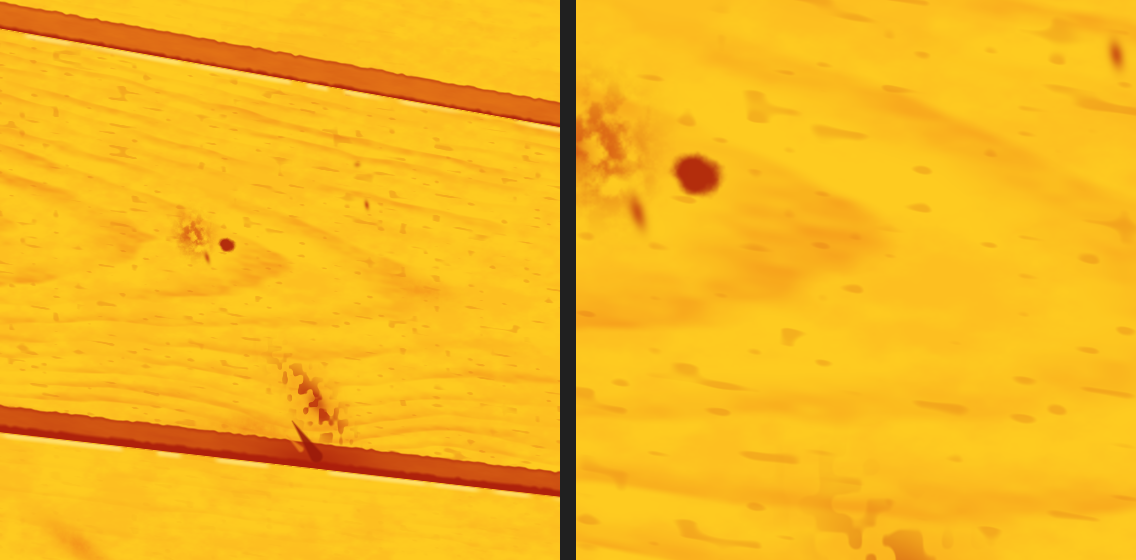
Left, the full canvas; right, a detail of the centre.
Give the GLSL for this texture, as a three.js fragment shader.

```glsl
// Varnished pine boards, seen slightly askew, split by two shaded grooves.
// Grain is the contour set of a parabolic ring field, broken up by noise;
// knots, stains and a split are soft ellipses and a tapered segment.
#define GROOVE 0.068
#define RING_DENSITY 4.5
#define GRAIN_STRENGTH 0.62
#define MOTTLE 0.75
#define EDGE 0.003
#define GOLD vec3(0.995, 0.795, 0.125)
#define AMBER vec3(0.99, 0.735, 0.125)
#define ORANGE vec3(0.95, 0.55, 0.10)
#define RUST vec3(0.85, 0.38, 0.08)
#define DARK_RED vec3(0.67, 0.11, 0.04)
#define PALE vec3(1.0, 0.90, 0.48)

varying vec2 vUv;

float hash(vec2 p) {
  p = fract(p * vec2(0.1031, 0.1137));
  p += dot(p, p.yx + 33.33);
  return fract((p.x + p.y) * p.x * 7.31);
}

float noise(vec2 p) {
  vec2 i = floor(p), f = fract(p);
  f = f * f * (3.0 - 2.0 * f);
  return mix(mix(hash(i), hash(i + vec2(1, 0)), f.x),
             mix(hash(i + vec2(0, 1)), hash(i + vec2(1, 1)), f.x), f.y);
}

float fbm(vec2 p) {
  float sum = 0.0, amp = 0.5;
  for (int i = 0; i < 4; i++) {
    sum += amp * noise(p);
    p = p * 2.03 + 17.0;
    amp *= 0.5;
  }
  return sum / 0.9375;
}

// Soft ellipse with its long axis turned by an angle
float spot(vec2 p, vec2 centre, vec2 radius, float angle) {
  vec2 q = p - centre;
  float c = cos(angle), s = sin(angle);
  q = vec2(c * q.x + s * q.y, c * q.y - s * q.x) / radius;
  return exp(-dot(q, q));
}

// Segment that narrows to a point at b
float taper(vec2 p, vec2 a, vec2 b, float width) {
  vec2 d = b - a;
  float t = clamp(dot(p - a, d) / dot(d, d), 0.0, 1.0);
  return 1.0 - smoothstep(-EDGE, EDGE, length(p - a - d * t) - width * (1.0 - t));
}

// Latewood lines: arches pointing right, near parallel away from the axis
float grain(vec2 p, vec2 along) {
  float d = p.y - 0.60 + 0.16 * p.x;
  d += 0.045 * spot(p, vec2(0.56, 0.25), vec2(0.13, 0.12), 0.0);
  d += 0.022 * (fbm(along * vec2(5.0, 9.0)) - 0.5);
  float field = min(p.x, 0.82 + 0.2 * (p.x - 0.82)) + 25.0 * d * d;
  float ring = RING_DENSITY * field / (1.0 + 0.12 * field) - 0.2;
  ring += 0.25 * (noise(along * vec2(14.0, 60.0)) - 0.5);
  float id = floor(ring), f = ring - id;
  float line = smoothstep(0.35, 0.8, f) * (1.0 - smoothstep(0.84, 1.0, f));
  float fade = smoothstep(0.25, 0.75, noise(along * vec2(6.0, 18.0) + id * 7.0));
  float dashes = 0.45 + 0.75 * noise(along * vec2(55.0, 150.0));
  return line * dashes * mix(0.2, 1.0, fade) * mix(0.5, 1.0, hash(vec2(id + 3.0, 5.0)));
}

void main() {
  vec2 p = vUv;

  // Board coordinate: whole numbers lie on the lower edge of each groove
  float pitch = 0.721 - 0.061 * p.x;
  float v = (p.y - 0.227 + 0.115 * p.x) / pitch;
  float row = floor(v), f = v - row;
  float mainBoard = 1.0 - step(0.5, abs(row));
  vec2 along = vec2(p.x, p.y + 0.15 * p.x);

  // Wood, mottling and grain
  float mottle = 0.6 * fbm(along * vec2(9.0, 22.0)) + 0.4 * fbm(p * vec2(45.0, 75.0));
  vec3 color = mix(GOLD, AMBER, smoothstep(0.36, 0.68, mottle) * MOTTLE);
  color = mix(color, ORANGE, GRAIN_STRENGTH * mix(0.22, 1.0, mainBoard) * grain(p, along));
  float fleck = smoothstep(0.80, 0.95, noise(along * vec2(50.0, 130.0)));
  color = mix(color, RUST, 0.25 * fleck * mix(0.2, 1.0, mainBoard));

  // Stains, and the solid tip of the widest arch
  float rough = fbm(p * 90.0);
  float stain = 0.55 * spot(p, vec2(0.755, 0.482), vec2(0.055, 0.020), -0.25);
  stain += 0.7 * spot(p, vec2(0.45, 0.235), vec2(0.08, 0.025), -0.1);
  stain += 0.7 * spot(p, vec2(0.14, 0.025), vec2(0.060, 0.020), -0.65);
  stain += 0.5 * spot(p, vec2(0.565, 0.275), vec2(0.085, 0.035), -0.85);
  color = mix(color, ORANGE, clamp(stain * (0.55 + 0.8 * rough), 0.0, 1.0));

  // Knots and specks
  float halo = spot(p, vec2(0.346, 0.580), vec2(0.027, 0.033), 0.3);
  color = mix(color, RUST, halo * smoothstep(0.32, 0.75, rough));
  color = mix(color, RUST, 0.6 * spot(p, vec2(0.333, 0.574), vec2(0.010, 0.017), 0.2));
  float core = spot(p, vec2(0.406, 0.563), vec2(0.016, 0.013), -0.4);
  color = mix(color, DARK_RED, 0.9 * smoothstep(0.25, 0.75, core + 0.4 * (rough - 0.5)));
  float speck = spot(p, vec2(0.370, 0.540), vec2(0.004, 0.010), 0.3);
  speck += spot(p, vec2(0.655, 0.634), vec2(0.004, 0.008), 0.2);
  speck += 0.6 * spot(p, vec2(0.638, 0.706), vec2(0.006, 0.005), 0.0);
  speck += 0.9 * spot(p, vec2(0.567, 0.279), vec2(0.018, 0.012), -0.9);
  float shards = spot(p, vec2(0.562, 0.275), vec2(0.080, 0.026), -0.9);
  speck += 1.3 * shards * smoothstep(0.50, 0.70, noise(p * vec2(110.0, 90.0)));
  color = mix(color, mix(RUST, DARK_RED, 0.5), clamp(speck * 0.8, 0.0, 1.0));

  // Lit lip under each groove
  float lip = smoothstep(0.982, 0.994, f) * smoothstep(0.2, 0.6, noise(along * vec2(30.0, 8.0)));
  color = mix(color, PALE, 0.75 * lip);

  // Groove: rust wall, shadowed foot, ragged upper edge
  float ragged = f + 0.005 * (noise(p * vec2(110.0, 40.0)) - 0.5);
  float inside = 1.0 - smoothstep(GROOVE - EDGE, GROOVE + EDGE, ragged);
  inside = max(inside * smoothstep(0.0, EDGE, f), smoothstep(1.0 - EDGE, 1.0, f) * 0.3);
  vec3 wall = mix(RUST, ORANGE, 0.25 * row + 0.4 * (fbm(along * vec2(25.0, 80.0)) - 0.45));
  wall = mix(wall, DARK_RED, 0.22 * mainBoard);
  wall = mix(wall, DARK_RED, 0.65 * spot(p, vec2(0.56, 0.18), vec2(0.11, 0.04), -0.1));
  float foot = mix(0.009, 0.020, mainBoard);
  wall = mix(wall, DARK_RED, 0.9 * (1.0 - smoothstep(foot - 0.006, foot + 0.006, ragged)));
  wall = mix(wall, DARK_RED, 0.4 * smoothstep(GROOVE - 0.012, GROOVE, ragged));
  color = mix(color, wall, inside);

  // Split running from the knot into the groove
  float split = taper(p, vec2(0.565, 0.185), vec2(0.522, 0.248), 0.011);
  color = mix(color, DARK_RED * 0.9, 0.9 * split);
  color = mix(color, ORANGE, 0.7 * taper(p, vec2(0.537, 0.198), vec2(0.512, 0.222), 0.005));

  gl_FragColor = vec4(color, 1.0);
}
```
